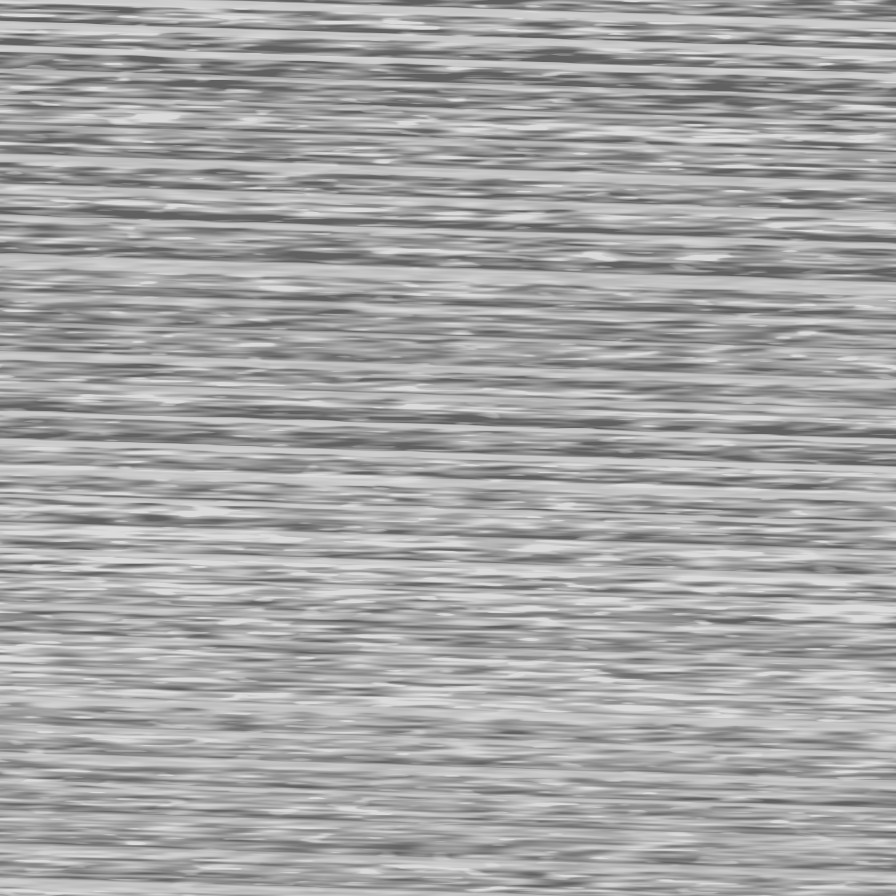
Write a Shadertoy shader that draws this texture.

```glsl
// Grey brushed fibres: gently falling bands of bright ridges and streaky, dark hollows.

const float SLOPE = 0.032;
const float BAND_COUNT = 30.0;
const float HOLLOW_GREY = 0.50;
const float BODY_GREY = 0.60;
const float RIDGE_GREY = 0.80;

// Integer hash of a cell and a seed, 0 to 1
float hash(float cell, float seed) {
    uint h = uint(int(cell)) * 1597334677u ^ uint(int(seed)) * 3812015801u;
    h = (h ^ (h >> 16)) * 2246822519u;
    h = (h ^ (h >> 13)) * 3266489917u;
    h ^= h >> 16;
    return float(h & 65535u) / 65535.0;
}

// Smooth one-dimensional noise
float noise(float x, float seed) {
    float cell = floor(x);
    float t = smoothstep(0.0, 1.0, x - cell);
    return mix(hash(cell, seed), hash(cell + 1.0, seed), t);
}

// One row of dashes, shifted at random along its length
float fibreRow(float x, float row, float seed) {
    return noise(x + 97.0 * hash(row, seed), row * 7.0 + seed);
}

// Long thin streaks: density.x along the fibre, density.y across it
float fibres(vec2 p, vec2 density, float seed) {
    vec2 q = p * density;
    float row = floor(q.y);
    float t = smoothstep(0.0, 1.0, q.y - row);
    return mix(fibreRow(q.x, row, seed), fibreRow(q.x, row + 1.0, seed), t);
}

// Point measured along and across a line that falls by the given slope
vec2 shear(vec2 p, float slope) {
    return vec2(p.x, p.y + slope * p.x);
}

// Rises and falls inside one band, 0 at both ends
float plateau(float f, float start, float full, float fade) {
    return smoothstep(start, full, f) * (1.0 - smoothstep(fade, 1.0, f));
}

void mainImage(out vec4 fragColor, in vec2 fragCoord) {
    vec2 p = fragCoord / iResolution.y;
    vec2 along = shear(p, SLOPE);

    // Streaks in three directions, the last one rising like twisted strands
    float fine = fibres(along, vec2(24.0, 400.0), 11.0);
    float level = fibres(shear(p, 0.005), vec2(30.0, 340.0), 23.0);
    float rising = fibres(shear(p, -0.04), vec2(24.0, 270.0), 37.0);
    float streak = 0.34 * fine + 0.36 * level + 0.30 * rising - 0.5;

    // Uneven bands with ragged edges
    float s = along.y * BAND_COUNT + 0.9 * noise(along.y * 9.0, 41.0);
    s += 0.14 * streak;
    float band = floor(s);
    float f = s - band;
    float ridgeStart = mix(0.58, 0.80, hash(band, 53.0));
    float ridge = plateau(f, ridgeStart, ridgeStart + 0.10, 0.92);
    ridge *= mix(0.45, 1.0, hash(band, 59.0));

    // Body tone with slow changes of light and contrast
    float contrast = mix(0.75, 1.15, noise(along.y * 6.0, 61.0));
    float grey = mix(HOLLOW_GREY, BODY_GREY, plateau(f, 0.0, 0.5, 0.94));
    grey += 0.07 * (noise(along.y * 5.0, 67.0) - 0.5);
    grey += 0.03 * (1.0 - smoothstep(0.35, 0.55, along.y));
    grey += 0.76 * contrast * streak;
    grey += 0.13 * (noise(along.y * 270.0, 71.0) - 0.5);

    // Thin continuous lines and short bright dashes
    grey += 0.17 * smoothstep(0.66, 0.92, noise(along.y * 150.0, 73.0));
    float dash = fibres(shear(p, 0.012), vec2(34.0, 300.0), 79.0);
    grey += 0.17 * contrast * smoothstep(0.70, 0.92, dash);

    // Smooth bright ridges cover the streaks
    float ridgeGrey = RIDGE_GREY + 0.07 * streak;
    grey = mix(grey, ridgeGrey, ridge);

    fragColor = vec4(vec3(clamp(grey, 0.38, 0.86)), 1.0);
}
```
